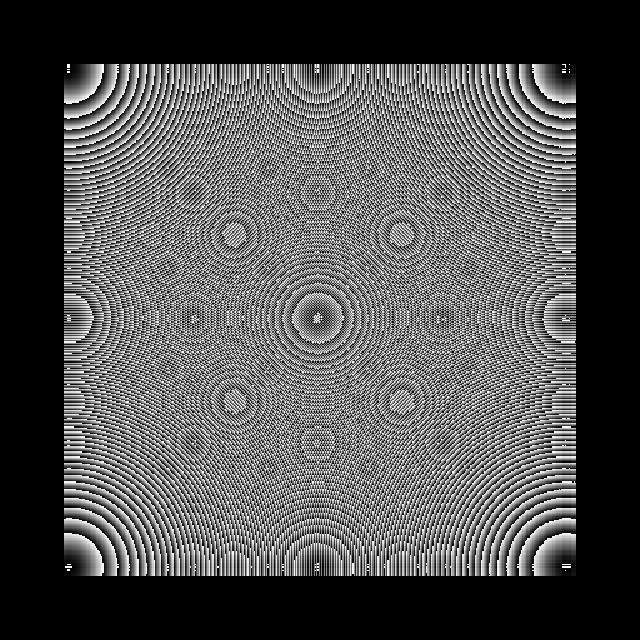
A WebGL 1 fragment shader for this background:

```glsl
precision highp float;
// Draws a black-framed square filled with a finely sampled, folding zone plate of grey sawtooth rings.

uniform vec2 u_resolution;

const float GRID = 512.0;                    // sampling cells across the canvas
const float FOLD = 400.0;                    // cells between repeated ring centres
const vec2 RING_CENTRE = vec2(54.0, 57.0);   // lower left ring centre, in cells
const float FRAME = 0.1;                     // width of the black frame

float hash(float n) {
    return fract(sin(n * 12.9898) * 43758.5453);
}

// Distance to a square centred at the origin, negative inside.
float squareDistance(vec2 p, float halfSize) {
    vec2 d = abs(p) - halfSize;
    return max(d.x, d.y);
}

// Small rounding-like error shared by a whole row or column of cells.
float lineJitter(float line, float seed, float amount) {
    return (hash(line + seed) - 0.5) * amount;
}

// Sawtooth of the squared radius; whole-cell steps fold it into repeated rings.
float zonePlate(vec2 cell, float fold, float jitter) {
    vec2 p = mod(cell, fold);
    return fract(dot(p, p) / (2.0 * fold) + jitter);
}

void main() {
    vec2 uv = gl_FragCoord.xy / u_resolution;
    vec2 cell = floor(uv * GRID);

    // Grain grows toward the right, roughening the ring edges.
    float amount = mix(0.02, 0.06, uv.x);
    float jitter = lineJitter(cell.x, 3.0, amount) + lineJitter(cell.y, 71.0, amount);
    float grey = zonePlate(cell - RING_CENTRE, FOLD, jitter);

    // Black frame with a softened edge.
    float pixel = 1.0 / min(u_resolution.x, u_resolution.y);
    float edge = squareDistance(uv - 0.5, 0.5 - FRAME);
    float inside = 1.0 - smoothstep(-0.5 * pixel, 0.5 * pixel, edge);

    gl_FragColor = vec4(vec3(grey * inside), 1.0);
}
```
